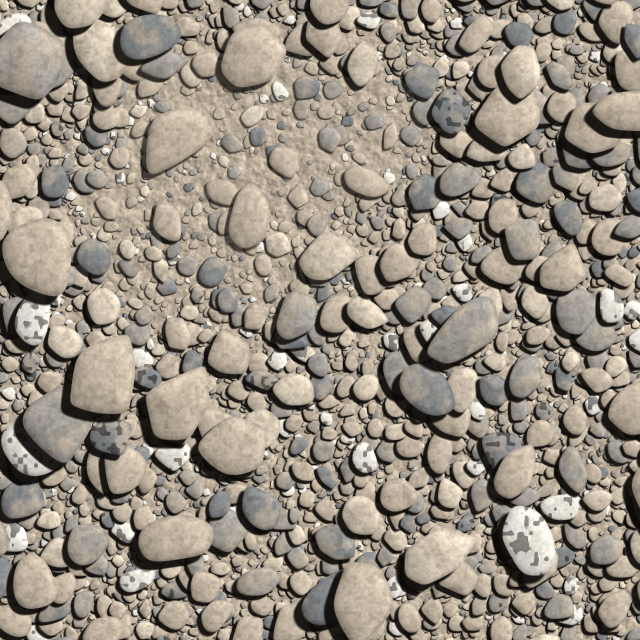
A Shadertoy shader for this texture:

```glsl
// Sunlit river gravel: stones of many sizes lying on dusty, partly bare soil.
// Jittered grids are painted from grit up to cobbles; each stone is a rounded
// polygon that first casts a hard shadow and is then shaded as a dome.

const float TAU = 6.2831853;
const vec2 SUN = vec2(0.74, 0.67);
const vec3 SHADOW = vec3(0.045, 0.036, 0.028);
const vec3 SOIL = vec3(0.74, 0.685, 0.61);
const vec3 TAN = vec3(0.77, 0.715, 0.64);
const vec3 CREAM = vec3(0.85, 0.80, 0.72);
const vec3 GREY = vec3(0.64, 0.62, 0.59);
const vec3 SLATE = vec3(0.51, 0.52, 0.525);
const vec3 QUARTZ = vec3(0.91, 0.89, 0.85);

float hash(vec2 p) {
    vec3 h = fract(vec3(p.xyx) * 0.1031);
    h += dot(h, h.yzx + 33.33);
    return fract((h.x + h.y) * h.z);
}

float noise(vec2 p) {
    vec2 i = floor(p), f = fract(p);
    f = f * f * (3.0 - 2.0 * f);
    float low = mix(hash(i), hash(i + vec2(1, 0)), f.x);
    float high = mix(hash(i + vec2(0, 1)), hash(i + vec2(1, 1)), f.x);
    return mix(low, high, f.y);
}

float fbm(vec2 p) {
    float sum = 0.0, amp = 0.5;
    for (int i = 0; i < 4; i++) {
        sum += amp * noise(p);
        p = mat2(1.6, 1.2, -1.2, 1.6) * p + 17.3;
        amp *= 0.5;
    }
    return sum;
}

// How bare the ground is: 1 in the dusty clearing, 0 in dense gravel.
float bareness(vec2 p) {
    float reach = length((p - vec2(0.40, 0.73)) * vec2(1.0, 1.15));
    return 1.0 - smoothstep(0.10, 0.34, reach + 0.3 * (fbm(p * 6.0) - 0.47));
}

// Rounded polygon: x is 1 on the outline, yz is the gradient.
vec3 stoneShape(vec2 q, float seed, float sharpness) {
    float sum = 0.0;
    vec2 grad = vec2(0);
    for (int i = 0; i < 7; i++) {
        float k = float(i);
        float angle = (k + 0.75 * hash(vec2(k, seed))) * TAU / 7.0;
        float reach = mix(0.78, 1.08, hash(vec2(k + 9.0, seed)));
        vec2 side = vec2(cos(angle), sin(angle)) / reach;
        float v = max(dot(q, side), 0.02);
        float w = pow(v, sharpness - 1.0);
        sum += w * v;
        grad += w * side;
    }
    float gauge = pow(sum * 0.6, 1.0 / sharpness);
    return vec3(gauge, grad * gauge / sum);
}

vec3 stoneColour(float pick) {
    vec3 c = mix(TAN, CREAM, step(0.42, pick));
    c = mix(c, GREY, step(0.57, pick));
    c = mix(c, SLATE, step(0.80, pick));
    return mix(c, QUARTZ, step(0.92, pick));
}

// Surface colour with dust, mottling, grain and dark mineral flecks.
vec3 stoneSurface(vec2 p, float pick, float seed) {
    vec2 local = p + seed * 0.13;
    vec3 c = stoneColour(pick);
    float blotch = fbm(local * 34.0);
    c = mix(c, SOIL, 0.65 * smoothstep(0.40, 0.66, blotch) * step(pick, 0.92));
    float fleck = smoothstep(0.62, 0.78, noise(local * 125.0));
    c *= 1.0 - fleck * mix(0.08, 0.42, step(0.88, pick));
    return c * (0.87 + 0.16 * fbm(local * 75.0) + 0.12 * noise(local * 270.0));
}

vec3 scatterStones(vec3 ground, vec2 p, float cells, float cover, float layer, float pixel) {
    vec2 home = floor(p * cells);
    for (int n = 0; n < 9; n++) {
        vec2 id = home + vec2(n % 3 - 1, n / 3 - 1);
        vec2 key = id + layer * 61.7 + 200.0;
        vec2 jitter = vec2(hash(key + 1.3), hash(key + 2.7)) - 0.5;
        vec2 centre = (id + 0.5 + 0.7 * jitter) / cells;
        float bare = bareness(centre);
        if (hash(key + 4.1) > cover * (1.0 - 0.72 * bare)) continue;

        // Pose and outline
        float seed = floor(hash(key + 5.9) * 900.0);
        float size = mix(0.36, 0.60, hash(key + 7.2)) / cells;
        float aspect = mix(0.62, 1.0, hash(key + 8.6));
        float bluntness = hash(key + 9.4);
        float sharpness = mix(13.0, 4.0, sqrt(bluntness));
        float turn = TAU * hash(key + 11.8);
        mat2 spin = mat2(cos(turn), -sin(turn), sin(turn), cos(turn));
        vec2 scale = size * vec2(1.0, aspect);
        float edge = 0.8 * pixel / (size * aspect);

        // Hard shadow on whatever lies below
        float height = size * mix(0.32, 0.18, bare);
        float blocker = stoneShape(spin * (p + SUN * height - centre) / scale, seed, sharpness).x;
        float shade = 1.0 - smoothstep(1.0 - edge, 1.04 + edge, blocker);
        ground = mix(ground, SHADOW, shade * mix(0.92, 0.68, bare));

        // Lit body
        vec3 body = stoneShape(spin * (p - centre) / scale, seed, sharpness);
        float mask = 1.0 - smoothstep(1.0 - edge, 1.0 + edge, body.x);
        if (mask <= 0.0) continue;
        vec2 slope = (body.yz * spin) * pow(body.x, mix(1.2, 2.6, bluntness));
        float light = 1.0 + 0.25 * clamp(dot(slope, SUN), -1.4, 0.8);
        light *= 1.0 - 0.14 * smoothstep(0.82, 1.0, body.x);
        vec3 c = stoneSurface(p, hash(key + 13.5), seed) * light;
        ground = mix(ground, c, mask);
    }
    return ground;
}

// Crumbly soil, lit by its height difference toward the sun.
vec3 soil(vec2 p) {
    float relief = fbm(p * 62.0) - fbm((p + SUN * 0.004) * 62.0);
    float grain = noise(p * 240.0) - 0.5;
    return SOIL * (0.98 + 1.1 * relief + 0.15 * grain);
}

void mainImage(out vec4 fragColor, in vec2 fragCoord) {
    float pixel = 1.0 / iResolution.y;
    vec2 p = fragCoord * pixel;
    vec3 c = soil(p);
    float cells = 88.0;
    for (int i = 0; i < 5; i++) {
        float cover = i == 4 ? 0.34 : 0.80 - 0.13 * abs(float(i) - 1.8);
        c = scatterStones(c, p, cells, cover, float(i + 1), pixel);
        cells *= 0.57;
    }
    fragColor = vec4(clamp(c, 0.0, 1.0), 1.0);
}
```
